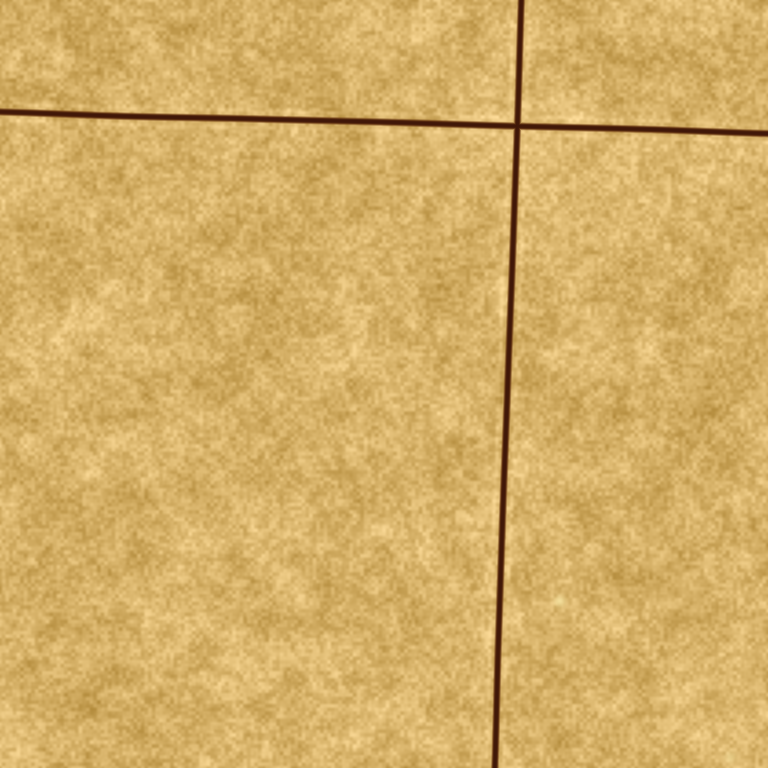
This texture is drawn by a Shadertoy shader. Its source:

```glsl
#define CROSSING vec2(0.673, 0.836)
#define TILT vec2(0.035, -0.027)
#define JOINT_HALF_WIDTH 0.0043
#define JOINT_WOBBLE 0.0025
#define GRAIN_STRENGTH 0.95
#define BLOTCH_STRENGTH 0.65
#define FLECK_COUNT 2

const vec3 SAND_DARK = vec3(0.77, 0.62, 0.32);
const vec3 SAND_LIGHT = vec3(0.89, 0.75, 0.47);
const vec3 JOINT_CORE = vec3(0.25, 0.09, 0.03);
const vec3 JOINT_EDGE = vec3(0.42, 0.23, 0.08);
const vec3 FLECK_COLOR = vec3(0.98, 0.91, 0.65);

float hash(vec2 p) {
    vec3 q = fract(p.xyx * 0.1031);
    q += dot(q, q.yzx + 33.33);
    return fract((q.x + q.y) * q.z);
}

// Smooth value noise centred on zero
float noise(vec2 p) {
    vec2 cell = floor(p), f = fract(p);
    f = f * f * (3.0 - 2.0 * f);
    float low = mix(hash(cell), hash(cell + vec2(1, 0)), f.x);
    float high = mix(hash(cell + vec2(0, 1)), hash(cell + vec2(1, 1)), f.x);
    return mix(low, high, f.y) - 0.5;
}

// Lightness of the stone: fine grain over soft blotches
float stoneTone(vec2 p) {
    float grain = noise(p * 210.0) + 0.7 * noise(p * 115.0 + 37.0);
    float blotch = noise(p * 26.0 + 11.0) + 0.8 * noise(p * 52.0 + 71.0)
                 + 0.6 * noise(p * 9.0 + 5.0);
    return 0.61 + GRAIN_STRENGTH * grain + BLOTCH_STRENGTH * blotch;
}

// Distances to the upright and level joints, slightly tilted and uneven
vec2 jointDistances(vec2 p) {
    vec2 along = p.yx;
    vec2 wobble = vec2(noise(vec2(along.x * 6.0, 3.0)), noise(vec2(along.y * 6.0, 19.0)));
    vec2 center = CROSSING + TILT * (along - CROSSING.yx) + JOINT_WOBBLE * wobble;
    return abs(p - center);
}

void mainImage(out vec4 fragColor, in vec2 fragCoord) {
    vec2 p = fragCoord / iResolution.xy;
    float pixel = 1.0 / min(iResolution.x, iResolution.y);
    vec2 dist = jointDistances(p);
    float d = min(dist.x, dist.y);

    // Stone with a faint pale rim beside each joint
    float rim = (d - 0.011) / 0.003;
    float tone = stoneTone(p) + 0.3 * exp(-rim * rim);
    vec3 color = mix(SAND_DARK, SAND_LIGHT, tone);

    // Pale flecks
    for (int i = 0; i < FLECK_COUNT; i++) {
        vec2 offset = p - vec2(0.729, 0.217) - float(i) * vec2(0.222, -0.203);
        float fleck = exp(-dot(offset, offset) / 0.00005);
        color = mix(color, FLECK_COLOR, fleck * (0.8 - 0.3 * float(i)));
    }

    // Dark joints with brown edges
    float softness = max(0.0018, pixel);
    float cover = 1.0 - smoothstep(JOINT_HALF_WIDTH - softness, JOINT_HALF_WIDTH + softness, d);
    vec3 joint = mix(JOINT_CORE, JOINT_EDGE, smoothstep(0.001, JOINT_HALF_WIDTH, d));
    fragColor = vec4(mix(color, joint, cover), 1.0);
}
```
